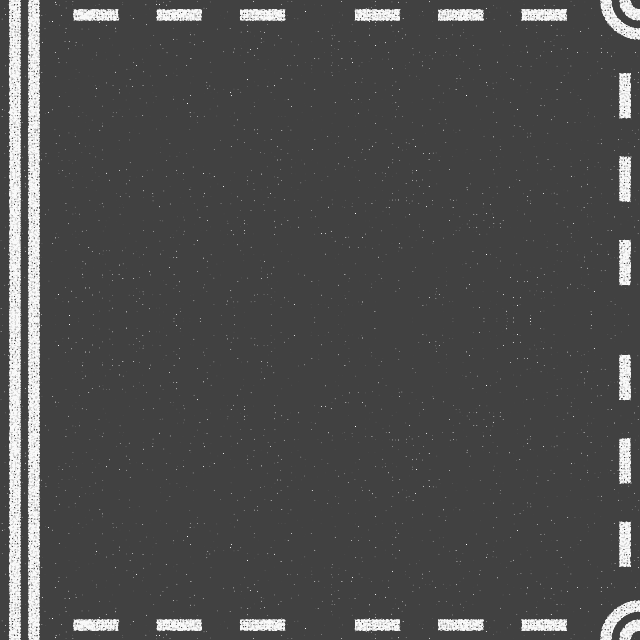
Reproduce this texture procedurally as a WebGL 1 fragment shader.

```glsl
precision highp float;

// Dark asphalt tile with worn white road paint: a double line on the left,
// dashed lines on the other sides and double arcs in the right corners.
// Distance functions shape the paint; hashed specks and gradient noise age it.

uniform vec2 u_resolution;

const vec3 ASPHALT = vec3(0.255);
const vec3 PAINT = vec3(0.975);
const float STRIPE_NEAR = 0.0234;     // stripe centres, measured from the tile edge
const float STRIPE_FAR = 0.0531;
const float STRIPE_HALF = 0.0088;
const float DASH_FIRST = 0.0898;      // first dash centre, from the tile middle
const float DASH_STEP = 0.1302;
const float DASH_HALF = 0.0352;
const float EDGE_ROUGHNESS = 0.0016;
const float SPECK_RADIUS = 0.0009;
const float GRIT_CELLS = 190.0;
const float GRIT_DENSITY = 0.12;
const float WEAR_CELLS = 230.0;
const float WEAR_DENSITY = 0.5;
const float GRAIN_SCALE = 310.0;

vec3 hash3(vec2 cell) {
  vec3 h = fract(cell.xyx * vec3(0.1031, 0.1030, 0.0973));
  h += dot(h, h.yxz + 33.33);
  return fract((h.xxy + h.yzz) * h.zyx);
}

float gradientDot(vec2 cell, vec2 offset) {
  float angle = 6.28318 * hash3(cell).x;
  return dot(vec2(cos(angle), sin(angle)), offset);
}

float gradientNoise(vec2 p) {
  vec2 i = floor(p);
  vec2 f = fract(p);
  vec2 u = f * f * f * (f * (f * 6.0 - 15.0) + 10.0);
  float low = mix(gradientDot(i, f),
                  gradientDot(i + vec2(1.0, 0.0), f - vec2(1.0, 0.0)), u.x);
  float high = mix(gradientDot(i + vec2(0.0, 1.0), f - vec2(0.0, 1.0)),
                   gradientDot(i + vec2(1.0, 1.0), f - vec2(1.0, 1.0)), u.x);
  return mix(low, high, u.y);
}

// Signed distance to the pair of parallel stripes
float doubleStripe(float fromEdge) {
  return min(abs(fromEdge - STRIPE_NEAR), abs(fromEdge - STRIPE_FAR)) - STRIPE_HALF;
}

// Signed distance to three dashes; along is measured from the tile middle
float dashes(float along, float across) {
  float index = clamp(floor((along - DASH_FIRST) / DASH_STEP + 0.5), 0.0, 2.0);
  float offset = abs(along - DASH_FIRST - index * DASH_STEP);
  return max(offset - DASH_HALF, abs(across) - STRIPE_HALF);
}

// Scattered round specks with varied strength
float specks(vec2 p, float cells, float density, float pixel) {
  vec2 grid = p * cells;
  vec2 cell = floor(grid);
  vec3 h = hash3(cell + 7.0);
  float d = length(fract(grid) - mix(vec2(0.3), vec2(0.7), h.xy)) / cells;
  float dot_ = 1.0 - smoothstep(SPECK_RADIUS - 0.5 * pixel, SPECK_RADIUS + 0.5 * pixel, d);
  return dot_ * step(h.z, density) * (1.0 - h.z / density);
}

void main() {
  vec2 p = gl_FragCoord.xy / u_resolution;
  float pixel = 1.0 / min(u_resolution.x, u_resolution.y);
  vec2 centred = p - 0.5;
  vec2 folded = abs(centred);
  vec2 mirrored = vec2(p.x, folded.y);

  // Road markings
  float cornerRadius = length(vec2(0.5 - centred.x, 0.5 - folded.y));
  float marking = doubleStripe(min(p.x, cornerRadius));
  float lineCentre = 0.5 - STRIPE_NEAR;
  marking = min(marking, dashes(folded.x, folded.y - lineCentre));
  marking = min(marking, dashes(folded.y, centred.x - lineCentre));

  // Ragged paint edge
  float grain = gradientNoise(mirrored * GRAIN_SCALE);
  marking += EDGE_ROUGHNESS * grain;
  float paintMask = 1.0 - smoothstep(-0.5 * pixel, 0.5 * pixel, marking);

  // Pale grit in the asphalt
  float grit = specks(mirrored, GRIT_CELLS, GRIT_DENSITY, pixel);
  vec3 ground = ASPHALT + 0.75 * grit * grit;

  // Grey grain and dark wear in the paint
  float wear = specks(mirrored + 0.37, WEAR_CELLS, WEAR_DENSITY, pixel);
  vec3 paint = PAINT - 0.14 * smoothstep(0.0, 0.35, grain);
  paint = mix(paint, ASPHALT, min(1.0, 1.3 * wear));

  gl_FragColor = vec4(mix(ground, paint, paintMask), 1.0);
}
```
